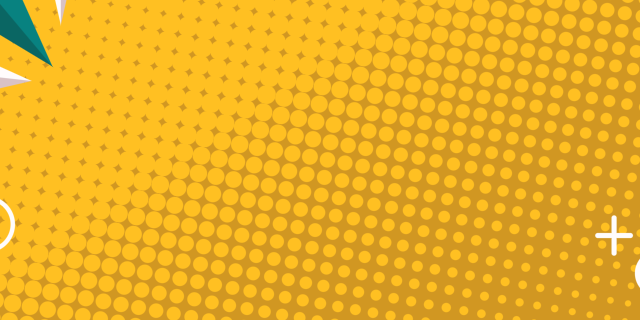
This background is drawn by a Shadertoy shader. Its source:

```glsl
// A tilted halftone screen: golden dots shrink from the upper left to the
// lower right over ochre, and merge in the corner to leave small diamonds.
// Folded spikes, a ring, a disc and a plus sit at the borders.

const vec3 GOLD = vec3(1.0, 0.753, 0.133);
const vec3 OCHRE = vec3(0.82, 0.592, 0.133);
const vec3 TEAL = vec3(0.03, 0.51, 0.50);
const vec3 DEEP_TEAL = vec3(0.04, 0.40, 0.39);
const vec3 WHITE = vec3(1.0, 0.99, 0.99);
const vec3 MAUVE = vec3(0.85, 0.76, 0.77);

// Coverage of a signed distance, softened over about one pixel.
float cover(float dist, float pixel) {
    return 1.0 - smoothstep(-0.75 * pixel, 0.75 * pixel, dist);
}

// Signed distance to the line a-b, positive on its left.
float sideOf(vec2 p, vec2 a, vec2 b) {
    vec2 along = normalize(b - a);
    return along.x * (p.y - a.y) - along.y * (p.x - a.x);
}

// Distance to a capsule from a to b.
float capsule(vec2 p, vec2 a, vec2 b, float radius) {
    vec2 ab = b - a;
    float h = clamp(dot(p - a, ab) / dot(ab, ab), 0.0, 1.0);
    return length(p - a - ab * h) - radius;
}

// Dot radius in cells, from the signed distance past the line of touching.
float dotRadius(float past) {
    float separate = 0.5 - 0.288 * past;
    float gap = 0.28 + 0.2 * past;
    float merged = sqrt(0.25 + (0.5 - gap) * (0.5 - gap));
    return mix(merged, separate, smoothstep(-0.08, 0.0, past));
}

vec3 halftone(vec2 p, float pixel) {
    const float pitch = 0.0557;
    const float tilt = radians(10.0);
    vec2 axis = vec2(cos(tilt), -sin(tilt));
    vec2 q = p - vec2(0.8784, 0.6388);
    vec2 grid = vec2(dot(q, axis), dot(q, vec2(-axis.y, axis.x))) / pitch;
    vec2 cell = fract(grid + 0.5) - 0.5;
    float past = dot(vec2(p.x, 1.0 - p.y), vec2(0.56, 0.83)) - 0.755;
    float dist = (length(cell) - dotRadius(past)) * pitch;
    return mix(OCHRE, GOLD, cover(dist, pixel));
}

// Triangle folded along its middle; corners run clockwise from the tip.
vec3 spike(vec3 under, vec2 p, vec2 tip, vec2 a, vec2 b,
           vec3 colorA, vec3 colorB, float pixel) {
    float dist = max(sideOf(p, tip, a), max(sideOf(p, a, b), sideOf(p, b, tip)));
    float fold = sideOf(p, tip, 0.5 * (a + b));
    vec3 facet = mix(colorA, colorB, cover(fold, pixel));
    return mix(under, facet, cover(dist, pixel));
}

void mainImage(out vec4 fragColor, in vec2 fragCoord) {
    float pixel = 1.0 / iResolution.y;
    vec2 p = fragCoord * pixel;
    vec3 color = halftone(p, pixel);

    // Folded spikes in the upper left corner
    color = spike(color, p, vec2(0.164, 0.792), vec2(-0.164, 0.99),
                  vec2(-0.023, 1.208), DEEP_TEAL, TEAL, pixel);
    color = spike(color, p, vec2(0.190, 0.922), vec2(0.170, 1.01),
                  vec2(0.210, 1.01), WHITE, MAUVE, pixel);
    color = spike(color, p, vec2(0.099, 0.747), vec2(-0.005, 0.723),
                  vec2(-0.005, 0.794), MAUVE, WHITE, pixel);

    // White ring, disc and plus
    float ring = abs(length(p - vec2(-0.042, 0.299)) - 0.082) - 0.007;
    float disc = length(p - vec2(2.057, 0.146)) - 0.073;
    vec2 q = abs(p - vec2(1.919, 0.264));
    float plus = min(capsule(q, vec2(0.0), vec2(0.051, 0.0), 0.008),
                     capsule(q, vec2(0.0), vec2(0.0, 0.055), 0.008));
    color = mix(color, WHITE, cover(min(ring, min(disc, plus)), pixel));

    fragColor = vec4(color, 1.0);
}
```
